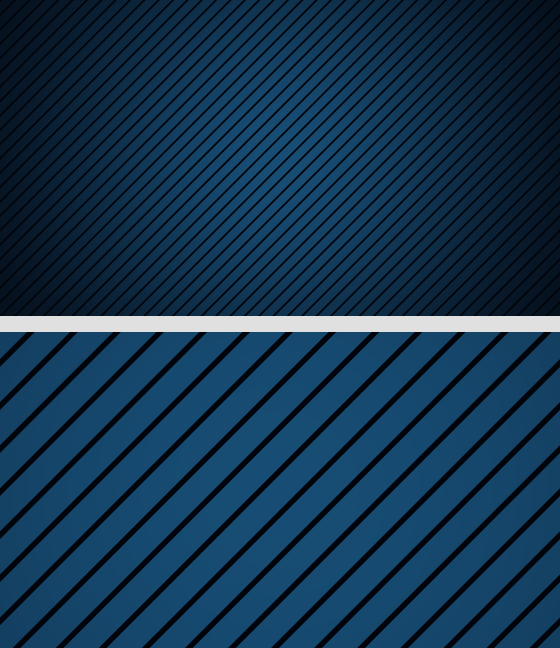
Top: the whole. Bottom: its middle third, enlarged.
Write a Shadertoy shader that draws this pattern.

```glsl
// Thin dark diagonal pinstripes over deep blue with a round vignette.

#define STRIPES_ACROSS 39.0                    // repeats along the canvas width
#define STRIPE_PHASE   0.45                    // stripe offset from the center, in periods
#define LINE_WIDTH     0.18                    // line share of one period
#define GLOW_RADIUS    1.10                    // vignette reach, in canvas heights
#define GLOW_COLOR     vec3(0.090, 0.300, 0.455)
#define EDGE_COLOR     vec3(0.020, 0.060, 0.110)
#define LINE_COLOR     vec3(0.004, 0.018, 0.042)

// Coverage of the 45 degree lines; p is centered, in canvas heights.
float stripeCoverage(vec2 p, float period, float pixel) {
    float across = (p.x - p.y) / period + STRIPE_PHASE;
    float toLine = abs(fract(across + 0.5) - 0.5);
    // Distance to the line edge, measured perpendicular to the stripe.
    float edge = (toLine - 0.5 * LINE_WIDTH) * period * inversesqrt(2.0);
    return 1.0 - smoothstep(-0.6 * pixel, 0.6 * pixel, edge);
}

// Blue ground that darkens away from the center.
vec3 vignetteGround(vec2 p) {
    return mix(GLOW_COLOR, EDGE_COLOR, smoothstep(0.0, GLOW_RADIUS, length(p)));
}

void mainImage(out vec4 fragColor, in vec2 fragCoord) {
    float pixel = 1.0 / iResolution.y;
    vec2 p = (fragCoord - 0.5 * iResolution.xy) * pixel;
    float period = iResolution.x * pixel / STRIPES_ACROSS;

    vec3 color = mix(vignetteGround(p), LINE_COLOR, stripeCoverage(p, period, pixel));
    fragColor = vec4(color, 1.0);
}
```
